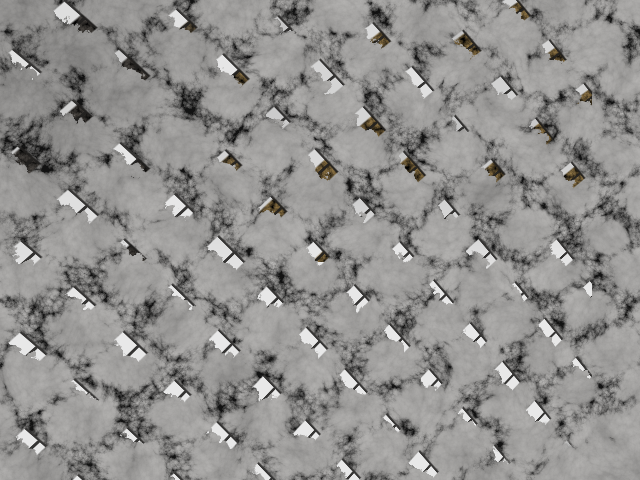
A Shadertoy shader for this texture:

```glsl
// Snow heaped on a diagonal lattice, with small slanted openings between heaps.
// A curved map turns the canvas into a square grid: each cell holds one heap
// and one opening. Layered cellular noise gives the fluff, ragged edges and wear.

vec2 hash2(vec2 p) {
    vec3 a = fract(p.xyx * vec3(.1031, .1030, .0973));
    a += dot(a, a.yzx + 33.33);
    return fract((a.xx + a.yz) * a.zy);
}

// Rounded cellular bumps, one at each jittered grid point
float lumps(vec2 p) {
    vec2 cell = floor(p);
    float nearest = 2.0;
    for (int y = -1; y <= 1; y++)
    for (int x = -1; x <= 1; x++) {
        vec2 id = cell + vec2(x, y);
        vec2 d = id + hash2(id) - p;
        nearest = min(nearest, dot(d, d));
    }
    return 1.0 - nearest;
}

// Layered bumps, centred near zero
float fluff(vec2 p) {
    float sum = 0.0, gain = 0.5;
    for (int i = 0; i < 5; i++) {
        sum += gain * (lumps(p) - 0.75);
        p = mat2(1.6, 1.2, -1.2, 1.6) * p + 7.3;
        gain *= 0.55;
    }
    return sum;
}

// Canvas position to lattice: x runs up-right, y runs down-right
vec2 lattice(vec2 p) {
    float x = p.x - 0.39 + 0.024 * p.y;
    float column = x * (0.796 - 0.0094 * p.y + (0.0344 - 0.0032 * p.y) * x);
    float row = p.y * (0.885 + 0.0036 * p.x * p.x) - 0.41 - 0.01 * p.x * p.x;
    return vec2(column + row, column - row);
}

// Snow coverage: the closest elliptical heap, with a ragged rim
float heapCover(vec2 q, float ragged) {
    vec2 cell = floor(q + 0.5);
    float nearest = 9.0;
    for (int y = -1; y <= 1; y++)
    for (int x = -1; x <= 1; x++) {
        vec2 id = cell + vec2(x, y);
        vec2 jitter = hash2(id + 41.0) - 0.5;
        vec2 d = q - id - vec2(-0.3, 0.27) - 0.16 * jitter;
        vec2 e = vec2(d.x + d.y, d.x - d.y) * vec2(1.05, 1.4);
        nearest = min(nearest, length(e) * (1.0 + 0.25 * jitter.x));
    }
    return 1.0 - smoothstep(0.55, 1.08, nearest - ragged);
}

void mainImage(out vec4 fragColor, in vec2 fragCoord) {
    vec2 p = fragCoord / iResolution.xy * vec2(7.68, 5.76);
    float aa = 7.0 / iResolution.y;
    vec2 q = lattice(p);

    // Noise at three sizes
    vec2 sway = 0.06 * sin(p.yx * 5.0 + 2.0 * sin(p * 3.1));
    float soft = fluff((p + sway) * 1.7);
    float rough = fluff((p + sway) * 4.5 + 19.0);
    float grain = fluff((p + 0.3 * sway) * 11.0 + 53.0);

    // Heaps, and the smooth bank in the lower right corner
    float bank = smoothstep(-0.2, 0.3, (p.x - 5.6) * 0.5 - p.y + rough);
    float cover = max(heapCover(q, 0.7 * soft + 0.9 * rough), bank);

    // Crumbly shadowed snow beside the openings, smooth snow on the heaps
    vec2 id = floor(q + 0.5);
    vec2 h = q - id;
    vec2 rnd = hash2(id + 7.0);
    vec2 away = h - vec2(0.17, 0.05);
    float hollow = exp(-9.0 * dot(away, away)) * (1.0 - bank);
    float shadow = 0.41 + 1.1 * grain + 0.5 * rough - 0.13 * hollow;
    float lit = 0.615 + 0.2 * soft + 0.13 * rough + 0.1 * grain;
    float shade = mix(shadow, lit, cover);
    float corner = smoothstep(2.6, 0.2, length((p - vec2(0.2, 5.0)) * vec2(0.8, 1.0)));
    shade -= corner * (0.17 - 0.08 * cover);
    vec3 color = clamp(shade, 0.07, 0.72) * vec3(1.0, 0.993, 0.983);

    // Opening: straight slat edges above, ragged snow edge below
    float size = mix(0.17, 0.29, rnd.x);
    float snowEdge = mix(-0.14, 0.0, rnd.y * rnd.y) + 0.35 * rough + 0.12 * grain;
    snowEdge += 0.05 * smoothstep(0.05, 0.09, h.y);
    float inside = min(min(0.1 - h.x, h.x - snowEdge), size - abs(h.y));
    float present = step(p.x, 7.1) * (1.0 - bank) * step(rnd.x * rnd.y, 0.72);
    float opening = smoothstep(-aa, aa, inside) * present;

    // View through the opening: bright ground, or speckled brown higher up
    float upper = smoothstep(2.0, 3.8, p.y);
    vec2 pick = hash2(id + 91.0);
    float brownSide = step(pick.x, 0.65 * upper);
    float brownPart = brownSide * smoothstep(-0.02, 0.02, h.y + 0.25 * (pick.y - 0.3));
    vec3 earth = mix(vec3(0.17, 0.16, 0.15), vec3(0.33, 0.27, 0.16), smoothstep(1.5, 3.2, p.x));
    vec3 ground = vec3(0.91 - 0.14 * upper * pick.y);
    vec3 view = mix(ground, earth * (1.0 + 3.0 * grain), brownPart);

    // Dark slat joint across the opening and slat edge along its top
    float joint = smoothstep(0.014 + aa, 0.014, abs(h.y - 0.07));
    float rim = smoothstep(0.016 + aa, 0.016, abs(h.x - 0.09));
    view = mix(view, vec3(0.13, 0.125, 0.12), 0.9 * max(joint, rim));
    color = mix(color, view, opening);

    fragColor = vec4(clamp(color, 0.0, 1.0), 1.0);
}
```
